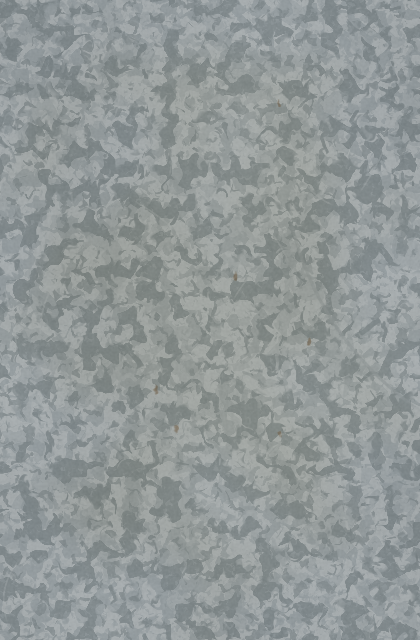
Write a WebGL 1 fragment shader that draws this texture.

```glsl
precision highp float;
// Weathered galvanized steel: layers of ragged, translucent zinc spangles
// cut from warped gradient noise, over a pale sheet with soft uneven light,
// fine grain, faint curved scratches and a few small rust stains.
uniform vec2 u_resolution;

const vec3 PALE_COOL = vec3(0.662, 0.685, 0.693);
const vec3 PALE_WARM = vec3(0.634, 0.652, 0.638);
const vec3 MID_COOL = vec3(0.575, 0.608, 0.622);
const vec3 MID_WARM = vec3(0.556, 0.580, 0.568);
const vec3 DARK_COOL = vec3(0.497, 0.533, 0.545);
const vec3 DARK_WARM = vec3(0.480, 0.510, 0.500);
const vec3 RUST = vec3(0.44, 0.37, 0.28);

float hash(vec2 p) {
  return fract(sin(dot(p, vec2(127.1, 311.7))) * 43758.5453);
}

vec2 hash2(vec2 p) {
  return vec2(hash(p), hash(p + 37.7));
}

// Slope of a random unit gradient at a lattice corner
float corner(vec2 cell, vec2 offset) {
  float angle = 6.2832 * hash(cell);
  return dot(vec2(cos(angle), sin(angle)), offset);
}

float noise(vec2 p) {
  vec2 i = floor(p), f = fract(p);
  vec2 u = f * f * f * (f * (f * 6.0 - 15.0) + 10.0);
  vec2 e = vec2(1.0, 0.0);
  float low = mix(corner(i, f), corner(i + e.xy, f - e.xy), u.x);
  float high = mix(corner(i + e.yx, f - e.yx), corner(i + e.xx, f - e.xx), u.x);
  return mix(low, high, u.y);
}

// Mask of ragged flakes; a higher threshold leaves fewer of them
float flakes(vec2 p, float scale, float seed, float threshold) {
  vec2 q = p * scale + seed;
  q += 0.6 * vec2(noise(q * 1.3 + 5.2), noise(q * 1.3 + 19.4));
  q += 0.22 * vec2(noise(q * 3.1 + 8.1), noise(q * 3.1 + 31.6));
  float height = noise(q) + 0.45 * noise(q * 2.1 + 13.7);
  float blur = 0.0022 * scale;
  return smoothstep(-blur, blur, height - threshold);
}

// Thin bowed line through a centre, fading out towards its ends
float scratch(vec2 p, vec2 centre, float angle, float halfLength, float bow, float width) {
  vec2 d = p - centre;
  vec2 axis = vec2(cos(angle), sin(angle));
  float along = dot(d, axis);
  float across = dot(d, vec2(-axis.y, axis.x)) - bow * along * along;
  float ends = 1.0 - smoothstep(0.7, 1.0, abs(along) / halfLength);
  return ends * (1.0 - smoothstep(0.3 * width, width, abs(across)));
}

// Faint hairlines scattered over the sheet
float hairlines(vec2 p, float aspect) {
  float mask = 0.0;
  for (int i = 0; i < 14; i++) {
    vec2 id = vec2(float(i), 4.3);
    vec2 centre = hash2(id) * vec2(1.0, aspect);
    vec2 form = hash2(id + 11.9);
    float bow = 8.0 * (hash(id + 23.1) - 0.5);
    mask = max(mask, scratch(p, centre, 3.1416 * form.x, 0.03 + 0.07 * form.y, bow, 0.003));
  }
  return mask;
}

// Small irregular spots of rust
float rustSpots(vec2 p, float aspect) {
  float mask = 0.0;
  for (int i = 0; i < 6; i++) {
    vec2 id = vec2(float(i), 61.7);
    vec2 d = p - (0.1 + 0.8 * hash2(id)) * vec2(1.0, aspect);
    float radius = 0.004 + 0.007 * hash(id + 3.3);
    float edge = length(d * vec2(1.4, 0.8)) + 0.006 * noise(p * 120.0);
    mask = max(mask, 1.0 - smoothstep(0.3 * radius, radius, edge));
  }
  return mask;
}

void main() {
  vec2 p = gl_FragCoord.xy / u_resolution.x;
  float aspect = u_resolution.y / u_resolution.x;
  vec2 fromCentre = (p - vec2(0.5, 0.5 * aspect)) / vec2(1.0, aspect);

  // Warm middle, cool rim, and slow drifts in flake density
  float warmth = 1.0 - smoothstep(0.1, 0.6, length(fromCentre) + 0.3 * noise(p * 5.0));
  float drift = 0.16 * noise(p * 4.0 + 7.3);
  vec3 pale = mix(PALE_COOL, PALE_WARM, warmth);
  vec3 mid = mix(MID_COOL, MID_WARM, warmth);
  vec3 dark = mix(DARK_COOL, DARK_WARM, warmth);

  // Spangles from faint and broad to dark and small
  vec3 color = pale;
  color = mix(color, mid, 0.45 * flakes(p, 17.0, 41.0, 0.10 - drift));
  color = mix(color, mid, 0.80 * flakes(p, 27.0, 83.0, 0.14 + drift));
  color = mix(color, dark, 0.88 * flakes(p, 21.0, 12.0, 0.16 + drift));
  color = mix(color, dark, 0.70 * flakes(p, 36.0, 57.0, 0.25 - drift));
  float rim = smoothstep(0.25, 0.5, abs(fromCentre.y));
  color = mix(color, mid, 0.6 * flakes(p, 75.0, 29.0, 0.36 - 0.12 * rim));

  // Scratches, one of them long, then rust
  color = mix(color, pale, 0.35 * hairlines(p, aspect));
  float longScratch = scratch(p, vec2(0.80, 0.49 * aspect), -0.98, 0.30, 0.7, 0.006);
  color = mix(color, mid * 0.98, 0.65 * longScratch);
  color = mix(color, RUST, 0.6 * rustSpots(p, aspect));

  // Uneven light and fine grain
  float light = 0.03 * noise(p * 2.5 + 3.0) - 0.05 * dot(fromCentre, fromCentre);
  float grain = 0.022 * noise(p * 160.0) + 0.014 * noise(p * 60.0 + 9.0);
  gl_FragColor = vec4(color + light + grain, 1.0);
}
```
